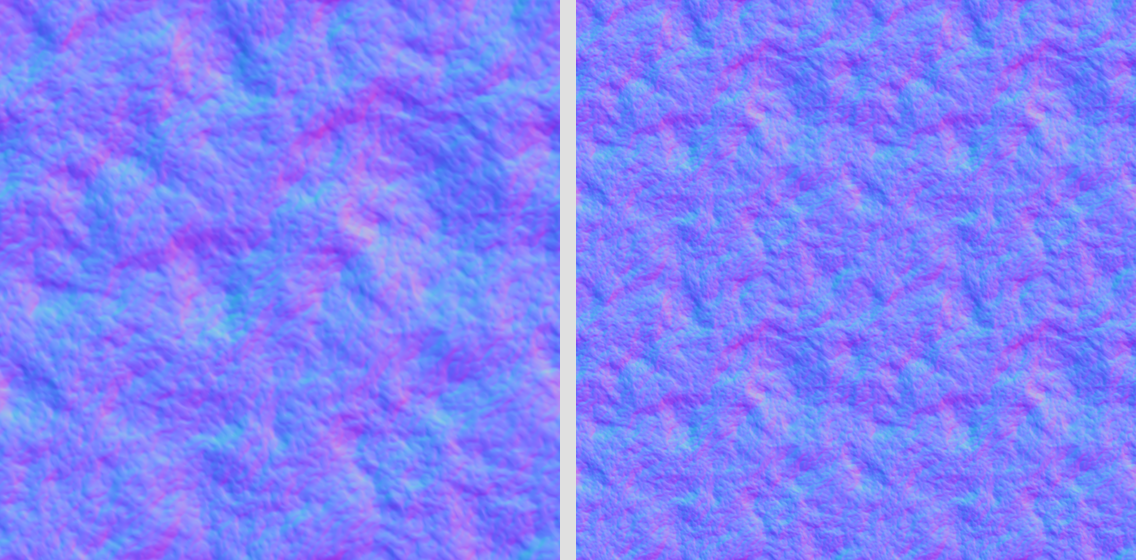
Left: one tile. Right: repeated 2 by 2.
Reproduce this texture map procedurally as a WebGL 2 fragment shader.

```glsl
#version 300 es
precision highp float;
precision highp int;
// Tiling tangent-space normal map of rough, creased rock.

uniform vec2 u_resolution;
out vec4 fragColor;

const int OCTAVES = 5;
const ivec2 BASE_AXIS = ivec2(3, 1);
const ivec2 WARP_AXIS = ivec2(4, -1);
const float BASE_SLOPE = 0.24;
const float SLOPE_GAIN = 0.88;
const float BASE_CREASE = 0.7;
const float CREASE_GAIN = 0.8;
const float CREASE_SOFTNESS = 0.05;
const float WARP_AMOUNT = 0.025;
const float SAMPLE_STEP = 0.0016;
const float TAU = 6.2831853;

// Integer hash of a lattice cell, from 0 to 1.
float hashCell(ivec2 cell, int seed) {
    uint h = uint(cell.x) * 1597334677u ^ uint(cell.y) * 3812015801u;
    h ^= uint(seed) * 2654435769u;
    h = (h ^ (h >> 16)) * 2246822519u;
    h = (h ^ (h >> 13)) * 3266489917u;
    h ^= h >> 16;
    return float(h >> 8) / 16777216.0;
}

// Complex product: turns and scales one lattice axis by another.
ivec2 turnAxis(ivec2 a, ivec2 b) {
    return ivec2(a.x * b.x - a.y * b.y, a.x * b.y + a.y * b.x);
}

// Turns a corner back into canvas space and wraps it, so the tile closes.
ivec2 wrapCorner(ivec2 corner, ivec2 axis) {
    int period = axis.x * axis.x + axis.y * axis.y;
    ivec2 unturned = turnAxis(corner, ivec2(axis.x, -axis.y));
    return (unturned + 4 * period) % period;
}

// Dot product of a random unit gradient with the offset from its corner.
float cornerValue(ivec2 corner, vec2 offset, ivec2 axis, int seed) {
    float angle = TAU * hashCell(wrapCorner(corner, axis), seed);
    return dot(vec2(cos(angle), sin(angle)), offset);
}

// Gradient noise on a turned lattice that still repeats over the unit square.
float wrappedNoise(vec2 uv, ivec2 axis, int seed) {
    vec2 a = vec2(axis);
    vec2 p = vec2(a.x * uv.x - a.y * uv.y, a.y * uv.x + a.x * uv.y);
    ivec2 cell = ivec2(floor(p));
    vec2 f = fract(p);
    vec2 blend = f * f * f * (f * (f * 6.0 - 15.0) + 10.0);
    ivec2 right = ivec2(1, 0);
    ivec2 up = ivec2(0, 1);
    float bottom = mix(cornerValue(cell, f, axis, seed),
                       cornerValue(cell + right, f - vec2(right), axis, seed), blend.x);
    float top = mix(cornerValue(cell + up, f - vec2(up), axis, seed),
                    cornerValue(cell + 1, f - 1.0, axis, seed), blend.x);
    return mix(bottom, top, blend.y);
}

// Bends the domain so creases wander.
vec2 warp(vec2 uv, float amount) {
    return uv + amount * vec2(wrappedNoise(uv, WARP_AXIS, 71),
                              wrappedNoise(uv, WARP_AXIS, 72));
}

// Folds noise into soft-edged ridges.
float crease(float n, float amount) {
    float ridge = -sqrt(n * n + CREASE_SOFTNESS * CREASE_SOFTNESS);
    return mix(n, ridge, amount);
}

// Sum of octaves: sharp creases when broad, smooth grain when fine.
float rockHeight(vec2 uv) {
    vec2 p = warp(uv, WARP_AMOUNT);
    float height = 0.0;
    ivec2 axis = BASE_AXIS;
    float slope = BASE_SLOPE;
    float creaseAmount = BASE_CREASE;
    for (int i = 0; i < OCTAVES; i++) {
        float n = wrappedNoise(p, axis, i + 11);
        height += slope / length(vec2(axis)) * crease(n, creaseAmount);
        axis = turnAxis(axis, ivec2(2, 1));
        slope *= SLOPE_GAIN;
        creaseAmount *= CREASE_GAIN;
    }
    return height;
}

// Surface normal by central differences.
vec3 rockNormal(vec2 uv, float stepSize) {
    vec2 dx = vec2(stepSize, 0.0);
    vec2 dy = vec2(0.0, stepSize);
    vec2 gradient = vec2(rockHeight(uv + dx) - rockHeight(uv - dx),
                         rockHeight(uv + dy) - rockHeight(uv - dy)) / (2.0 * stepSize);
    return normalize(vec3(-gradient, 1.0));
}

void main() {
    vec2 uv = gl_FragCoord.xy / u_resolution;
    vec3 normal = rockNormal(uv, SAMPLE_STEP);
    fragColor = vec4(0.5 + 0.5 * normal, 1.0);
}
```
